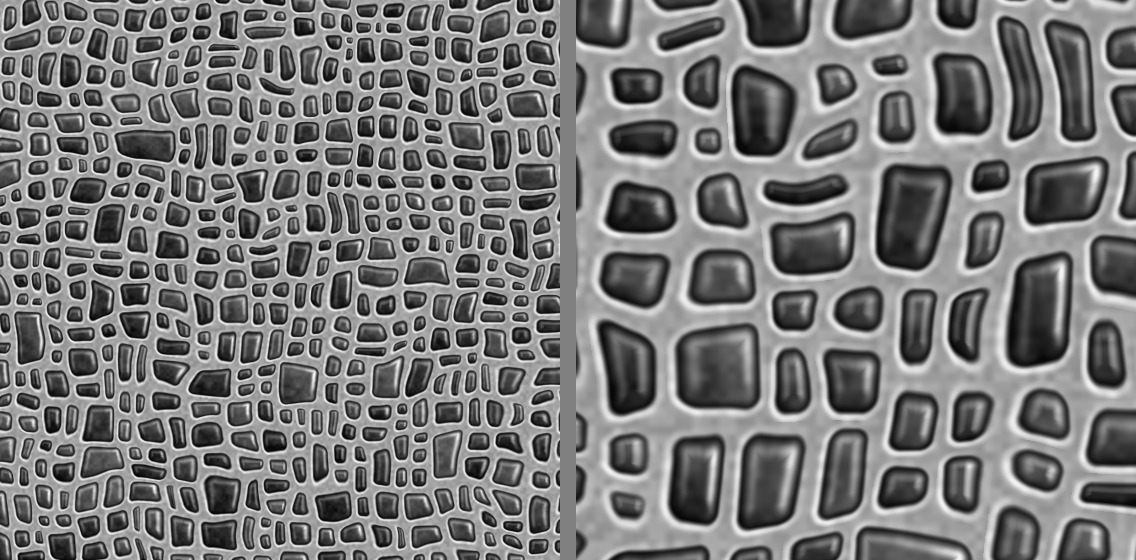
Left, the full canvas; right, a detail of the centre.
A WebGL 1 fragment shader for this texture:

```glsl
precision highp float;
uniform vec2 u_resolution;

float hash(vec2 p) {
  return fract(sin(dot(p, vec2(127.1, 311.7))) * 43758.5453);
}

float noise(vec2 p) {
  vec2 i = floor(p), f = fract(p);
  f = f * f * (3.0 - 2.0 * f);
  return mix(mix(hash(i), hash(i + vec2(1, 0)), f.x),
             mix(hash(i + vec2(0, 1)), hash(i + vec2(1, 1)), f.x), f.y);
}

vec2 wobble(vec2 p) {
  return vec2(noise(p), noise(p + 57.3)) - 0.5;
}

// Jittered position of the grid line through a lattice vertex
float lineX(vec2 v) { return v.x + 0.68 * (hash(v + 3.7) - 0.5); }
float lineY(vec2 v) { return v.y + 0.68 * (hash(v + 91.2) - 0.5); }

// Pinwheel tiling: lattice vertices alternate horizontal and vertical lines
vec4 tileBounds(vec2 c) {
  vec2 right = c + vec2(1, 0), top = c + vec2(0, 1), far = c + 1.0;
  if (mod(c.x + c.y, 2.0) < 0.5)
    return vec4(lineX(top), lineY(c), lineX(right), lineY(far));
  return vec4(lineX(c), lineY(right), lineX(far), lineY(top));
}

vec4 findTile(vec2 p) {
  vec4 tile = vec4(floor(p), floor(p) + 1.0);
  for (int y = -1; y <= 1; y++)
    for (int x = -1; x <= 1; x++) {
      vec4 t = tileBounds(floor(p) + vec2(x, y));
      if (all(greaterThanEqual(p, t.xy)) && all(lessThan(p, t.zw))) tile = t;
    }
  return tile;
}

// Cut large tiles into smaller scales, across or along their length
vec4 splitTile(vec4 t, vec2 p) {
  for (int k = 0; k < 3; k++) {
    vec2 size = t.zw - t.xy;
    vec2 seed = t.xy + t.zw * 1.7 + float(k) * 5.3;
    bool cutX = size.x > size.y;
    if (min(size.x, size.y) > 0.72 && hash(seed) < 0.5) cutX = !cutX;
    float span = cutX ? size.x : size.y;
    if (span > 0.72 + 0.65 * hash(seed + 8.1)) {
      float cut = mix(0.36, 0.64, hash(seed + 2.9));
      if (cutX) {
        float x = t.x + cut * size.x;
        if (p.x < x) t.z = x; else t.x = x;
      } else {
        float y = t.y + cut * size.y;
        if (p.y < y) t.w = y; else t.y = y;
      }
    }
  }
  return t;
}

float roundBox(vec2 p, vec2 b, float r) {
  vec2 q = abs(p) - b + r;
  return length(max(q, 0.0)) + min(max(q.x, q.y), 0.0) - r;
}

float band(float x, float width) {
  return exp(-x * x / (width * width));
}

void main() {
  vec2 uv = gl_FragCoord.xy / u_resolution.y;
  vec2 warped = uv + 0.034 * wobble(uv * 7.0) + 0.013 * wobble(uv * 23.0);

  // Scale containing this point, in canvas units
  const float DENSITY = 14.0;
  vec4 tile = splitTile(findTile(warped * DENSITY), warped * DENSITY) / DENSITY;
  vec2 id = tile.xy * 31.0 + tile.zw * 17.0;
  vec2 p = warped - 0.5 * (tile.xy + tile.zw);
  vec2 b = 0.5 * (tile.zw - tile.xy) - mix(0.0042, 0.0062, hash(id));
  vec2 taper = 0.3 * (vec2(hash(id + 1.3), hash(id + 4.6)) - 0.5);
  b *= 1.0 + taper * clamp(p.yx / b.yx, -1.0, 1.0) - abs(taper);
  float thin = min(b.x, b.y);
  float d = roundBox(p, b, min(0.009, thin * 0.75));

  // Soft outward direction of the domed surface
  vec2 slope = max(abs(p) - b + thin * 0.9, 0.0) * sign(p);
  vec2 g = slope / (length(slope) + 0.0008);
  float inset = -d;

  // Pale groove with a bright rim
  float grain = noise(uv * 190.0) - 0.5;
  float groove = 0.62 + 0.12 * grain;
  groove += band(d - 0.0026, 0.0022) * (0.15 + 0.14 * dot(g, vec2(-0.7, -0.7)));

  // Dark glossy scale, lit from the right
  float gloss = mix(0.5, 1.0, hash(id + 7.7));
  float crest = min(0.0075, thin * 0.62);
  float facing = max(dot(g, vec2(0.93, 0.37)), 0.0);
  float body = 0.13 + 0.2 * hash(id + 2.2) + 0.09 * dot(p / b, vec2(0.5, 0.7));
  body += 0.14 * (noise(uv * vec2(75.0, 90.0)) - 0.5) + 0.08 * grain;
  body *= smoothstep(-0.001, 0.006, inset) * 0.85 + 0.15;
  body += 0.8 * gloss * facing * facing * band(inset - crest, 0.0032);
  body += 0.24 * max(dot(g, vec2(-0.8, 0.6)), 0.0) * band(inset - crest, 0.0028);

  float shade = mix(body, groove, smoothstep(-0.0018, 0.0018, d));
  gl_FragColor = vec4(vec3(clamp(shade, 0.03, 0.95)), 1.0);
}
```
